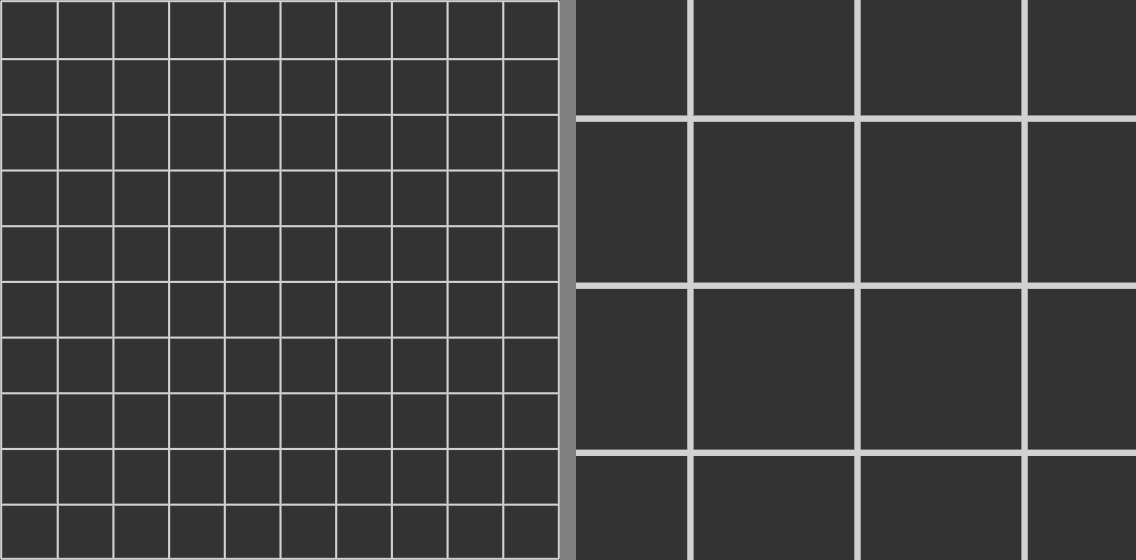
Left, the full canvas; right, a detail of the centre.
This pattern is drawn by a WebGL 1 fragment shader. Its source:

```glsl
precision highp float;
// Dark square tiles, ten by ten, with thin pale grid lines and a slim frame.

uniform vec2 u_resolution;

const vec3 TILE_COLOR = vec3(0.20);
const vec3 LINE_COLOR = vec3(0.82);
const vec2 GRID_CENTER = vec2(0.5009, 0.4966); // crossing of the middle lines
const float PITCH = 0.09945;                   // spacing of the lines
const float LINES_PER_SIDE = 4.0;              // lines on each side of the middle one
const float LINE_WIDTH = 0.0038;
const float FRAME_WIDTH = 0.0036;
const float FRAME_INSET = 0.0021;              // canvas edge to middle of the frame
const float FRAME_RADIUS = 0.0015;

// Signed distance to a rounded box centred on the origin.
float roundedBox(vec2 p, vec2 halfSize, float radius) {
  vec2 q = abs(p) - halfSize + radius;
  return length(max(q, 0.0)) + min(max(q.x, q.y), 0.0) - radius;
}

// Signed distance to the nearest inner grid line, either direction.
float gridLines(vec2 p) {
  vec2 index = floor((p - GRID_CENTER) / PITCH + 0.5);
  index = clamp(index, -LINES_PER_SIDE, LINES_PER_SIDE);
  vec2 offset = abs(p - GRID_CENTER - index * PITCH);
  return min(offset.x, offset.y) - 0.5 * LINE_WIDTH;
}

// Share of a pixel covered by the shape.
float coverage(float dist, float pixel) {
  return clamp(0.5 - dist / pixel, 0.0, 1.0);
}

void main() {
  vec2 uv = gl_FragCoord.xy / u_resolution;
  float pixel = 1.0 / min(u_resolution.x, u_resolution.y);

  // Frame outline, with the grid kept inside it
  float box = roundedBox(uv - 0.5, vec2(0.5 - FRAME_INSET), FRAME_RADIUS);
  float frame = abs(box) - 0.5 * FRAME_WIDTH;
  float grid = max(gridLines(uv), box);

  float ink = coverage(min(frame, grid), pixel);
  gl_FragColor = vec4(mix(TILE_COLOR, LINE_COLOR, ink), 1.0);
}
```
